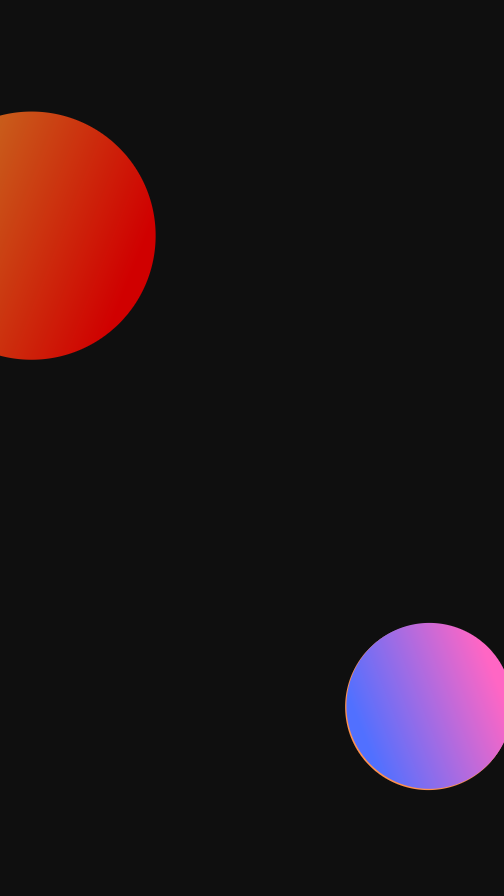
Write a Shadertoy shader that draws this background.

```glsl
// Two gradient discs, one warm and one cool with a thin orange rim, on near-black.

// Discs as (centre x, centre y, radius), in units of the canvas height
#define WARM_DISC vec3(0.0352, 0.7370, 0.1385)
#define COOL_DISC vec3(0.4792, 0.2122, 0.0926)
#define RIM_DISC  vec3(0.4780, 0.2110, 0.0928)

// Gradient directions
#define WARM_DIR vec2(0.93, -0.37)
#define COOL_DIR vec2(0.93, 0.37)

// Colours
#define BACKGROUND vec3(0.059)
#define AMBER  vec3(0.780, 0.430, 0.125)
#define RED    vec3(0.815, 0.000, 0.000)
#define BLUE   vec3(0.318, 0.439, 1.000)
#define PINK   vec3(1.000, 0.400, 0.769)
#define ORANGE vec3(1.000, 0.570, 0.302)

// Antialiased coverage of a disc
float discMask(vec2 p, vec3 disc, float pixel) {
    float dist = length(p - disc.xy) - disc.z;
    return clamp(0.5 - dist / pixel, 0.0, 1.0);
}

// Linear blend across a disc, from one side to the other along dir
vec3 discGradient(vec2 p, vec3 disc, vec2 dir, vec3 from, vec3 to) {
    float along = dot(p - disc.xy, normalize(dir)) / disc.z;
    return mix(from, to, clamp(0.5 + 0.58 * along, 0.0, 1.0));
}

void mainImage(out vec4 fragColor, in vec2 fragCoord) {
    float pixel = 1.0 / iResolution.y;
    vec2 p = fragCoord * pixel;
    vec3 color = BACKGROUND;

    // Warm disc, upper left
    vec3 warm = discGradient(p, WARM_DISC, WARM_DIR, AMBER, RED);
    color = mix(color, warm, discMask(p, WARM_DISC, pixel));

    // Cool disc, lower right, over its offset rim
    vec3 cool = discGradient(p, COOL_DISC, COOL_DIR, BLUE, PINK);
    color = mix(color, ORANGE, discMask(p, RIM_DISC, pixel));
    color = mix(color, cool, discMask(p, COOL_DISC, pixel));

    fragColor = vec4(color, 1.0);
}
```
